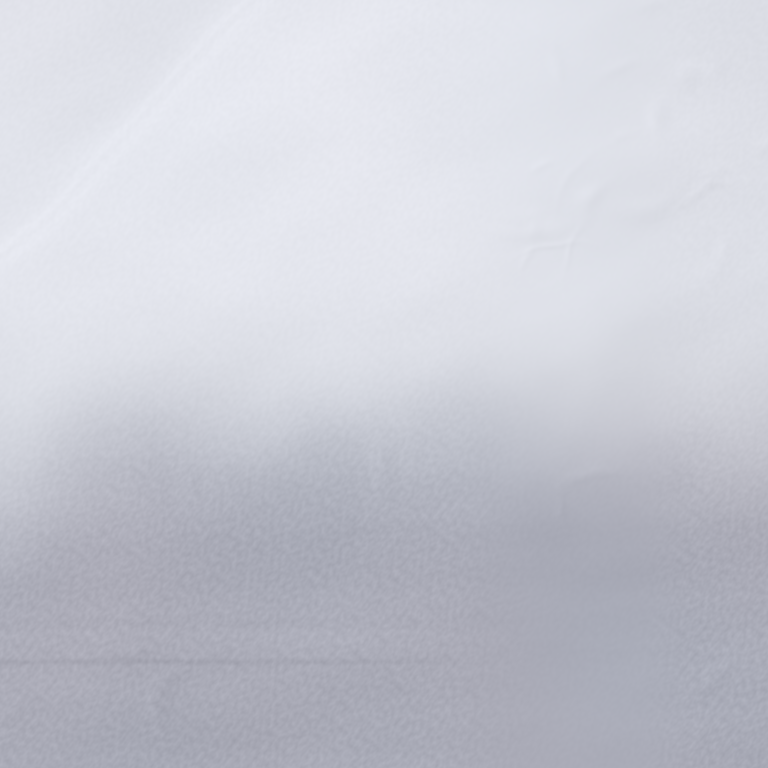
Write a WebGL 1 fragment shader that draws this texture.

```glsl
precision highp float;
// Softly lit pale sheet: a bright upper half falls into cool grey shade.
// Gradient noise bends the shade edge and adds clouds and a fine leathery grain;
// long creases and scattered short curved wrinkles are thin relief profiles.

uniform vec2 u_resolution;

const vec3 LIT_COLOR = vec3(0.896, 0.906, 0.936);
const vec3 SHADE_COLOR = vec3(0.660, 0.670, 0.718);
const vec3 WARM_TINT = vec3(0.006, -0.002, -0.003);
const float SHADE_LOW = 0.255;      // height where full shade is reached
const float SHADE_HIGH = 0.545;     // height where full light is reached
const float EDGE_WANDER = 0.045;
const float RIGHT_DIMMING = 0.038;  // loss of light toward the right
const float CLOUD_CONTRAST = 0.018;
const float GRAIN_SCALE = 150.0;
const float GRAIN_CONTRAST = 0.037;
const float WRINKLE_CONTRAST = 0.019;
const int WRINKLE_COUNT = 34;

float hash(float n) {
  return fract(sin(n * 12.9898) * 43758.55);
}

vec2 gradientAt(vec2 cell) {
  vec3 p = fract(vec3(cell.xyx) * vec3(0.1031, 0.1030, 0.0973));
  p += dot(p, p.yzx + 33.33);
  float angle = 6.28318 * fract((p.x + p.y) * p.z);
  return vec2(cos(angle), sin(angle));
}

// Gradient noise, about -0.7 to 0.7
float noise(vec2 p) {
  vec2 i = floor(p);
  vec2 f = fract(p);
  vec2 u = f * f * f * (f * (f * 6.0 - 15.0) + 10.0);
  vec2 e = vec2(0.0, 1.0);
  float low = mix(dot(gradientAt(i), f),
                  dot(gradientAt(i + e.yx), f - e.yx), u.x);
  float high = mix(dot(gradientAt(i + e), f - e),
                   dot(gradientAt(i + e.yy), f - e.yy), u.x);
  return mix(low, high, u.y);
}

float fbm(vec2 p) {
  float sum = 0.0;
  float weight = 1.0;
  for (int i = 0; i < 4; i++) {
    sum += weight * noise(p);
    p = mat2(1.6, 1.2, -1.2, 1.6) * p + 7.3;
    weight *= 0.48;
  }
  return sum;
}

vec2 rotate(vec2 p, float angle) {
  float c = cos(angle);
  float s = sin(angle);
  return vec2(c * p.x + s * p.y, c * p.y - s * p.x);
}

float bump(float d, float width) {
  return exp(-d * d / (width * width));
}

// Light on one flank of a fold, shadow on the other
float fold(float d, float width) {
  return 2.3 * d / width * bump(d, width);
}

// Short bent folds, gathered at the upper right and sparse below
float wrinkles(vec2 uv) {
  vec2 bent = uv + 0.008 * vec2(noise(uv * 24.0), noise(uv * 24.0 + 57.0));
  float sum = 0.0;
  for (int i = 0; i < WRINKLE_COUNT; i++) {
    float id = float(i) + 1.0;
    vec2 spread = vec2(hash(id), hash(id + 41.7));
    bool gathered = mod(id, 3.0) > 0.5;
    vec2 center = gathered ? vec2(0.66, 0.62) + spread * vec2(0.34, 0.38)
                           : spread * vec2(0.95, 0.40);
    vec2 q = rotate(bent - center, 0.1 + 1.5 * hash(id + 83.1));
    float reach = mix(0.012, 0.042, hash(id + 17.9));
    q.y += (hash(id + 29.3) - 0.5) * 12.0 * q.x * q.x;
    float width = mix(0.004, 0.016, hash(id + 61.3));
    sum += fold(q.y, width) * bump(q.x, reach) * mix(0.25, 0.7, hash(id + 5.1));
  }
  return sum;
}

// One long diagonal crease in the light and level creases in the shade
float longCreases(vec2 uv) {
  float slant = dot(uv - vec2(0.0, 0.65), vec2(-0.717, 0.697));
  slant += 0.014 * noise(uv * 7.0);
  float fade = smoothstep(0.55, 0.68, uv.y);
  float diagonal = 0.010 * bump(slant, 0.012) + 0.008 * fold(slant - 0.010, 0.007);
  diagonal -= 0.016 * smoothstep(0.0, 0.06, slant);
  float wave = 0.004 * noise(vec2(uv.x * 4.0, 2.0));
  float span = 1.0 - smoothstep(0.35, 0.70, uv.x);
  float level = -0.026 * bump(uv.y - 0.138 - wave, 0.004);
  level += 0.010 * bump(uv.y - 0.170 - wave, 0.020);
  level -= 0.008 * bump(uv.y - 0.188 - wave, 0.007);
  return diagonal * fade + level * span;
}

void main() {
  vec2 uv = gl_FragCoord.xy / u_resolution;

  // Main fall of light, gentle at its bright end, lingering at the left rim
  float edge = EDGE_WANDER * fbm(uv * vec2(3.2, 2.8) + 4.6);
  edge += 0.06 * bump(uv.x, 0.09) - 0.015;
  float height = uv.y + edge;
  float light = smoothstep(SHADE_LOW, SHADE_HIGH, height);
  vec3 color = mix(SHADE_COLOR, LIT_COLOR, light);
  float dimming = smoothstep(0.50, 0.95, uv.x + 0.25 * noise(uv * 3.0 + 17.0));
  color -= light * RIGHT_DIMMING * dimming;
  color -= light * 0.035 * (1.0 - smoothstep(0.48, 0.66, height));

  // Broad slanted clouds and faint level streaks
  float clouds = fbm(rotate(uv, 0.4) * vec2(3.0, 6.5) + 11.0);
  float streaks = noise(uv * vec2(1.5, 22.0) + 3.0) * (1.0 - light);
  color += CLOUD_CONTRAST * clouds + 0.010 * streaks;
  color += WARM_TINT * (0.5 + 1.5 * noise(uv * 3.5 + 23.0)) * (1.0 - 0.6 * light);

  // Folded relief
  color += longCreases(uv) + WRINKLE_CONTRAST * wrinkles(uv);

  // Fine grain, strongest in shade and calm in a strip at the right
  vec2 grainUv = rotate(uv, 0.9) * GRAIN_SCALE * vec2(0.75, 1.15);
  float grain = noise(grainUv) + 0.4 * noise(grainUv * 1.9 + 31.0);
  float calm = smoothstep(0.55, 0.72, uv.x) * (1.0 - smoothstep(0.82, 0.92, uv.x));
  float strength = mix(1.0, 0.30, light) * (1.0 - 0.75 * calm);
  color += GRAIN_CONTRAST * strength * grain;

  gl_FragColor = vec4(clamp(color, 0.0, 1.0), 1.0);
}
```
